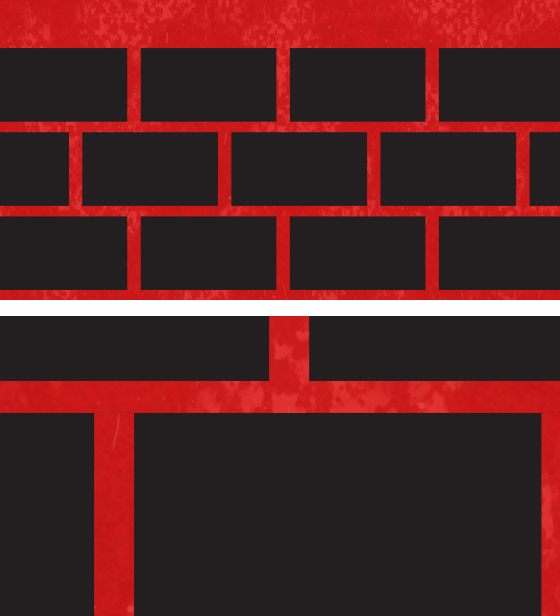
Top, the full canvas; bottom, a detail of the centre.
A Shadertoy shader for this pattern:

```glsl
// Dark running-bond bricks on a worn red ground, with a plain red band above.

// Lengths are fractions of the canvas width, measured from the top left.
const vec2 PITCH = vec2(0.2662, 0.1503);
const vec2 BRICK = vec2(0.2424, 0.1313);
const vec2 FIRST_CORNER = vec2(-0.0150, 0.0859);
const float ODD_ROW_SHIFT = 0.1620;

const vec3 BRICK_COLOR = vec3(0.138, 0.122, 0.128);
const vec3 RED = vec3(0.785, 0.090, 0.092);
const vec3 WORN_RED = vec3(0.895, 0.215, 0.210);
const vec3 SPECK_COLOR = vec3(0.900, 0.340, 0.310);

const float GRAIN = 0.035;
const float WEAR_STRENGTH = 0.75;
const float SPECK_CELL = 0.020;
const float SPECK_CHANCE = 0.30;
const vec2 SCRATCH_CELL = vec2(0.035, 0.045);
const float SCRATCH_CHANCE = 0.45;

// Integer hash giving two values in 0..1.
vec2 hash2(vec2 cell) {
    uvec2 v = uvec2(ivec2(floor(cell))) * 1664525u + 1013904223u;
    v.x += v.y * 1664525u;
    v.y += v.x * 1664525u;
    v ^= v >> 16u;
    v.x += v.y * 1664525u;
    v.y += v.x * 1664525u;
    v ^= v >> 16u;
    return vec2(v & 0xffffu) / 65535.0;
}

float valueNoise(vec2 p) {
    vec2 i = floor(p), f = fract(p);
    f = f * f * (3.0 - 2.0 * f);
    float a = mix(hash2(i).x, hash2(i + vec2(1, 0)).x, f.x);
    float b = mix(hash2(i + vec2(0, 1)).x, hash2(i + vec2(1, 1)).x, f.x);
    return mix(a, b, f.y);
}

float fbm(vec2 p) {
    float sum = 0.0, amplitude = 0.5;
    for (int i = 0; i < 5; i++) {
        sum += amplitude * valueNoise(p);
        p = mat2(1.6, 1.2, -1.2, 1.6) * p + 17.3;
        amplitude *= 0.5;
    }
    return sum;
}

float boxDistance(vec2 p, vec2 halfSize) {
    vec2 d = abs(p) - halfSize;
    return length(max(d, 0.0)) + min(max(d.x, d.y), 0.0);
}

float brickMask(vec2 p, float pixel) {
    vec2 q = p - FIRST_CORNER;
    float row = floor(q.y / PITCH.y);
    q.x -= mod(row, 2.0) * ODD_ROW_SHIFT;
    vec2 local = mod(q, PITCH) - 0.5 * BRICK;
    // Measure to the nearest brick on either side of the joint.
    local -= PITCH * step(0.5 * PITCH, local);
    float d = boxDistance(local, 0.5 * BRICK);
    // Keep the band above the first course clear.
    d = max(d, FIRST_CORNER.y - p.y);
    return smoothstep(0.5 * pixel, -0.5 * pixel, d);
}

// Round flecks, at most one per cell.
float specks(vec2 p, float pixel) {
    vec2 cell = floor(p / SPECK_CELL);
    vec2 center = (cell + 0.2 + 0.6 * hash2(cell + 31.0)) * SPECK_CELL;
    vec2 pick = hash2(cell + 77.0);
    float radius = mix(0.0005, 0.0021, pick.y * pick.y * pick.y);
    float dotMask = smoothstep(pixel, -pixel, length(p - center) - radius);
    return dotMask * step(pick.x, SPECK_CHANCE);
}

// Short, slightly bent hairlines, mostly upright.
float scratches(vec2 p, float pixel) {
    vec2 cell = floor(p / SCRATCH_CELL);
    vec2 q = p - (cell + 0.5) * SCRATCH_CELL;
    vec2 pick = hash2(cell + 211.0), form = hash2(cell + 307.0);
    float bend = 0.003 * (valueNoise(p * 110.0) - 0.5);
    float across = abs(q.x - (form.x - 0.5) * 0.7 * q.y - bend);
    float along = abs(q.y) - mix(0.004, 0.017, form.y);
    float line = smoothstep(pixel, 0.0, across - 0.0003);
    return line * smoothstep(0.003, -0.003, along) * step(pick.x, SCRATCH_CHANCE) * pick.y;
}

vec3 wornRed(vec2 p, float pixel) {
    // Broad patches, heaviest in the middle of the top band, broken by fine chips.
    vec2 offset = (p - vec2(0.47, 0.02)) / vec2(0.27, 0.05);
    float topWear = exp(-dot(offset, offset));
    float patches = smoothstep(0.43, 0.68, fbm(p * vec2(17.0, 13.0) + 4.0) + 0.10 * topWear);
    float chips = smoothstep(0.43, 0.64, fbm(p * vec2(150.0, 105.0)));
    float wear = patches * (0.18 + 0.82 * chips) + 0.08 * chips;

    float grain = valueNoise(p * 420.0) - 0.5;
    float cloud = fbm(p * 32.0) - 0.5;
    vec3 color = RED * (1.0 + 2.0 * GRAIN * grain + 0.07 * cloud);
    color = mix(color, WORN_RED, WEAR_STRENGTH * wear);
    color = mix(color, SPECK_COLOR, 0.55 * specks(p, pixel));
    return mix(color, SPECK_COLOR, 0.45 * scratches(p, pixel));
}

void mainImage(out vec4 fragColor, in vec2 fragCoord) {
    float pixel = 1.0 / iResolution.x;
    vec2 p = vec2(fragCoord.x, iResolution.y - fragCoord.y) * pixel;
    vec3 color = mix(wornRed(p, pixel), BRICK_COLOR, brickMask(p, pixel));
    fragColor = vec4(color, 1.0);
}
```
